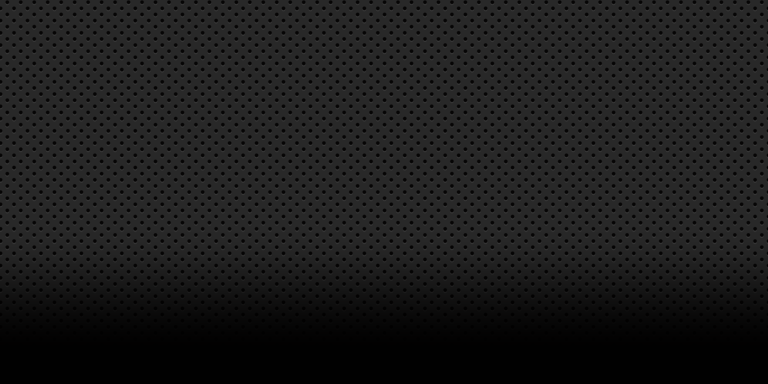
A WebGL 1 fragment shader for this background:

```glsl
precision highp float;
// Dark perforated metal sheet with staggered holes, fading to black at the bottom.

uniform vec2 u_resolution;

const vec2 PITCH = vec2(2.0 / 57.0, 0.0319);  // spacing of one lattice, canvas height = 1
const vec2 FIRST_HOLE = vec2(0.0190, 0.0058); // measured from the top left
const float HOLE_RADIUS = 0.0047;
const float RIM_SHIFT = 0.0030;

const vec3 METAL = vec3(0.155);
const vec3 RIM = vec3(0.225);
const vec3 HOLE = vec3(0.022, 0.018, 0.018);
const vec3 BLACK = vec3(0.004, 0.002, 0.002);

// Offset from the nearest point of a rectangular lattice
vec2 latticeOffset(vec2 p, vec2 pitch) {
  return (fract(p / pitch + 0.5) - 0.5) * pitch;
}

// Offset from the nearest point of two interleaved lattices
vec2 staggeredOffset(vec2 p, vec2 pitch) {
  vec2 a = latticeOffset(p, pitch);
  vec2 b = latticeOffset(p - 0.5 * pitch, pitch);
  return dot(a, a) < dot(b, b) ? a : b;
}

// Coverage of a disc with a smooth edge
float disc(vec2 p, float radius, float edge) {
  return 1.0 - smoothstep(-edge, edge, length(p) - radius);
}

void main() {
  vec2 uv = gl_FragCoord.xy / u_resolution.y;
  vec2 fromTop = vec2(uv.x, 1.0 - uv.y);
  float edge = max(0.8 / u_resolution.y, 0.0012);

  // Holes, each with a lit lower lip
  vec2 offset = staggeredOffset(fromTop - FIRST_HOLE, PITCH);
  float hole = disc(offset, HOLE_RADIUS, edge);
  float rim = disc(offset - vec2(0.0, RIM_SHIFT), HOLE_RADIUS, edge);

  vec3 color = mix(METAL, RIM, rim);
  color = mix(color, HOLE, hole);

  // Shadow rising from the bottom
  float light = smoothstep(0.08, 0.40, uv.y);
  gl_FragColor = vec4(mix(BLACK, color, light), 1.0);
}
```
